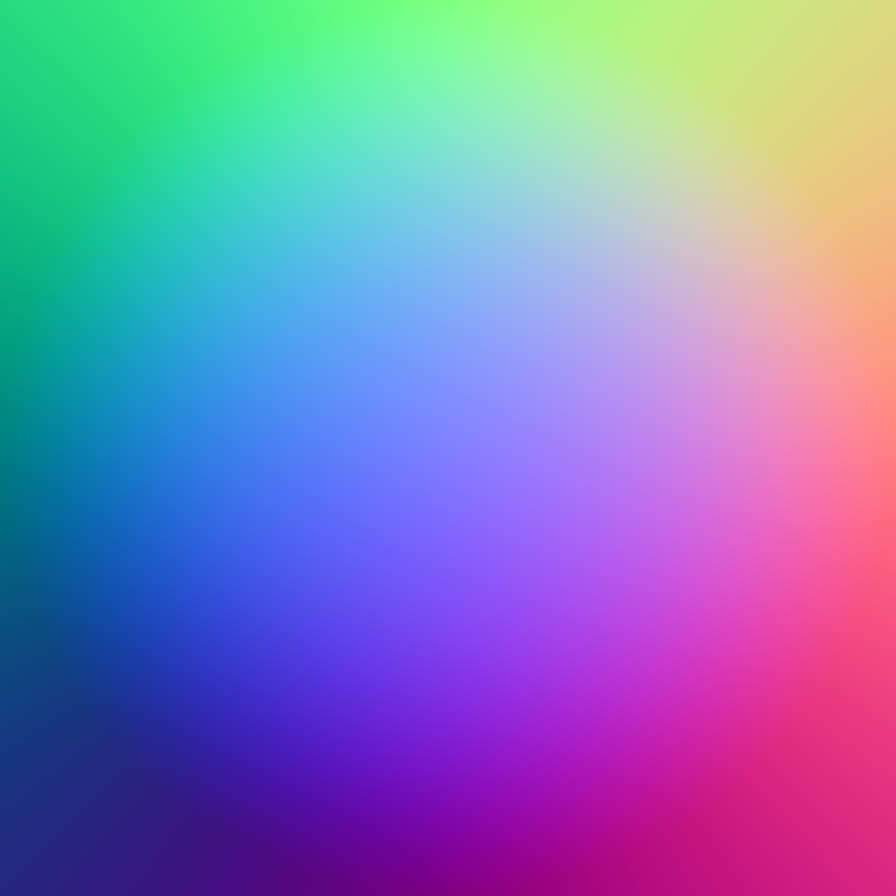
A WebGL 1 fragment shader for this background:

```glsl
precision highp float;
// A smooth dome seen from above, coloured by the direction its surface faces:
// red follows the horizontal tilt, green the vertical tilt and blue the height.
// Past the dome's rim the height is zero, so only the hue around it remains.

uniform vec2 u_resolution;

#define DOME_CENTER vec2(0.5, 0.5)
#define DOME_RADIUS 0.5
#define DOME_HEIGHT 0.97
#define MID_TONE 0.5
#define COLOR_SWING 0.5

// Parabolic height: full at the centre, zero from the rim outward.
float domeHeight(vec2 p) {
  return DOME_HEIGHT * max(1.0 - dot(p, p), 0.0);
}

// Unit direction that leans outward as the dome falls away.
vec3 domeDirection(vec2 p) {
  return normalize(vec3(p, domeHeight(p)));
}

void main() {
  vec2 uv = gl_FragCoord.xy / u_resolution;
  vec2 p = (uv - DOME_CENTER) / DOME_RADIUS;

  // Map each axis from -1..1 to a colour channel.
  vec3 color = MID_TONE + COLOR_SWING * domeDirection(p);
  gl_FragColor = vec4(color, 1.0);
}
```
